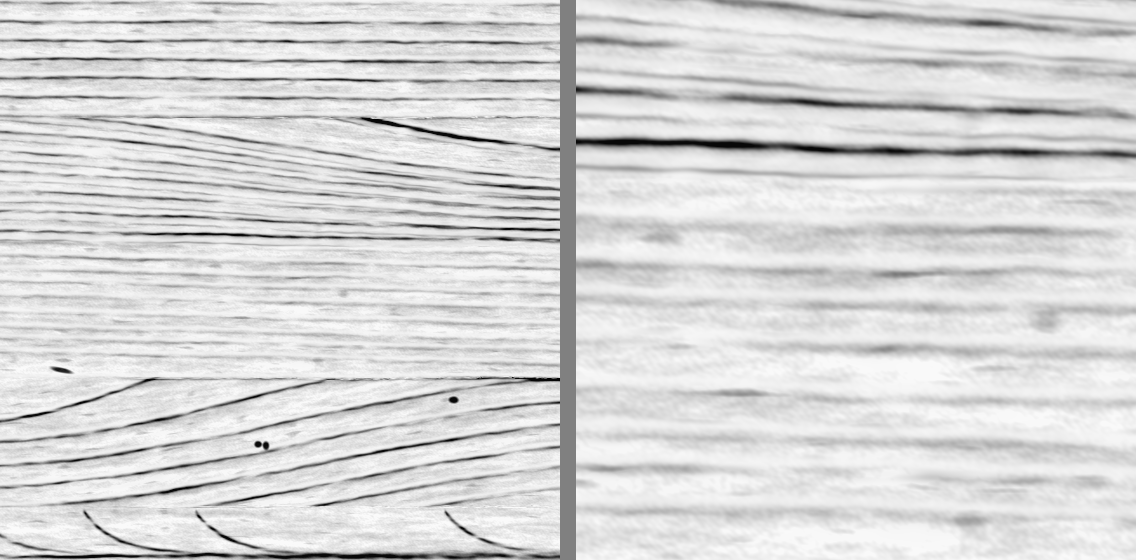
Left, the full canvas; right, a detail of the centre.
A three.js fragment shader for this texture map:

```glsl
// Pale bleached wood: dark grain lines sweeping across stacked bands, with small knots.
varying vec2 vUv;

float ink = 0.0;   // darkness gathered from the grain lines
float halo = 0.0;  // bleached rim above each line

float hash(float n) { return fract(sin(n * 12.9898) * 43758.547); }

vec2 gradient(vec2 cell) {
  float angle = 6.28318 * hash(dot(cell, vec2(1.0, 57.31)));
  return vec2(cos(angle), sin(angle));
}

float noise(vec2 p) {
  vec2 i = floor(p), f = fract(p);
  vec2 u = f * f * f * (f * (f * 6.0 - 15.0) + 10.0);
  vec2 e = vec2(1.0, 0.0);
  float low = mix(dot(gradient(i), f), dot(gradient(i + e.xy), f - e.xy), u.x);
  float high = mix(dot(gradient(i + e.yx), f - e.yx), dot(gradient(i + e.xx), f - e.xx), u.x);
  return mix(low, high, u.y);
}

// Crisp core, grey tail below and light rim above; d is the height over the line.
void stroke(float d, float width, float strength) {
  float tail = 0.22 * exp(min(d, 0.0) / 0.009) * (1.0 - smoothstep(-0.002, 0.002, d));
  ink += strength * (exp(-d * d / (width * width)) + tail);
  float rim = (d - 0.007) / 0.004;
  halo += exp(-rim * rim);
}

float within(float y, float low, float high) {
  return smoothstep(low - 0.003, low + 0.003, y) * (1.0 - smoothstep(high - 0.003, high + 0.003, y));
}

float knot(vec2 p, vec2 center, vec2 size) {
  return 1.0 - smoothstep(0.5, 1.3, length((p - center) / size));
}

void main() {
  vec2 p = vUv;
  p.y += 0.003 * noise(p * vec2(5.0, 11.0)) + 0.0014 * noise(p * vec2(38.0, 60.0));
  float x = p.x, y = p.y;
  float fall = smoothstep(-0.1, 1.1, x);
  float rise = smoothstep(-0.05, 1.1, x);
  float upper = within(y, 0.56, 0.79);
  float lower = within(y, 0.095, 0.325);

  // Coordinate that follows the slope of each band
  float flow = y + upper * 0.5 * (y - 0.55) * fall - lower * 0.155 * rise + 0.02 * x;
  float wear = 0.72 + 1.1 * noise(vec2(x * 8.0, flow * 75.0)) + 0.7 * noise(vec2(x * 34.0, flow * 150.0));
  wear = clamp(wear, 0.12, 1.4);

  // Even, nearly level lines at the top
  if (y > 0.78) {
    for (float i = 0.0; i < 7.0; i++) {
      float h = 0.996 - 0.0338 * i - 0.005 * fall;
      stroke(y - h, 0.0029, 0.35 + 0.4 * sin(0.52 * i));
    }
  }

  // Falling lines, flatter towards the middle
  float savedInk = ink, savedHalo = halo;
  ink = 0.0;
  halo = 0.0;
  for (float i = 0.0; i < 8.0; i++) {
    float first = 1.0 - step(0.5, i);
    float h = 0.839 - 0.036 * i + 0.081 * first - (0.143 - 0.018 * i + 0.047 * first) * fall;
    float strength = 0.38 + 0.25 * hash(i + 3.0) + 0.9 * first + 0.25 * step(5.5, i);
    stroke(y - h, 0.0027 + 0.0008 * first, strength);
    stroke(y - h + 0.014 + 0.006 * hash(i), 0.002, 0.24);
  }
  ink = savedInk + ink * upper;
  halo = savedHalo + halo * upper;

  // Faint streaks and bleached lines in the middle
  if (y > 0.3 && y < 0.6) {
    for (float i = 0.0; i < 9.0; i++) {
      float h = 0.565 - 0.025 * i + 0.008 * hash(i + 7.0) - 0.024 * x;
      stroke(y - h, 0.0032, 0.16 + 0.26 * hash(i + 21.0));
    }
  }

  // Rising curves cut off by a level seam
  savedInk = ink;
  savedHalo = halo;
  ink = 0.0;
  halo = 0.0;
  for (float i = 0.0; i < 9.0; i++) {
    float reach = 1.2 - 0.6 * exp(-0.8 * i);
    float h = 0.245 - 0.038 * i + 0.006 * (hash(i + 4.0) - 0.5) + 0.158 * smoothstep(-0.05, reach, x);
    stroke(y - h, 0.0029, 0.95 - 0.055 * i);
  }
  ink = savedInk + ink * lower;
  halo = savedHalo + halo * lower;
  stroke(y - 0.323, 0.0025, smoothstep(0.18, 0.3, x) * 0.4 + 0.7 * smoothstep(0.78, 0.9, x));

  // Hooks sinking into the dark bottom edge
  for (float i = 0.0; i < 4.0; i++) {
    float start = -0.05 + 0.2 * i + 0.245 * step(2.5, i);
    float drop = 0.075 * exp(-max(x - start, 0.0) / 0.06);
    float d = (y - 0.01 - drop) / sqrt(1.0 + drop * drop / 0.0036);
    float span = smoothstep(start - 0.004, start + 0.004, x) * (1.0 - smoothstep(start + 0.12, start + 0.22, x));
    ink += 0.95 * span * exp(-d * d / 0.000009);
  }
  float edge = (y - 0.007 - 0.004 * noise(vec2(x * 12.0, 2.0))) / (0.003 + 0.003 * smoothstep(0.2, 0.7, x));
  ink += 1.1 * exp(-edge * edge);

  // Soft streaks and fine fibre tint the pale ground
  float shade = 0.05 + 0.13 * noise(vec2(x * 3.0, flow * 48.0)) + 0.12 * noise(vec2(x * 16.0, flow * 105.0));
  shade += 0.07 * noise(vec2(x * 70.0, flow * 190.0)) + 0.06 * noise(vec2(x + y, y - x * 0.4) * 230.0);
  float fleck = smoothstep(0.3, 0.65, noise(vec2(x * 22.0, flow * 110.0) + 31.0));
  shade = max(shade + 0.22 * fleck, -0.02) * (1.0 - 0.75 * min(halo, 1.0));

  float spots = knot(p, vec2(0.81, 0.285), vec2(0.009, 0.006));
  spots += knot(p, vec2(0.461, 0.207), vec2(0.007, 0.006)) + knot(p, vec2(0.475, 0.205), vec2(0.006, 0.008));
  spots += 0.9 * knot(p + vec2(0.0, 0.25 * (x - 0.11)), vec2(0.11, 0.339), vec2(0.02, 0.005));

  float tone = 0.96 - shade - 0.85 * ink * wear - 0.9 * spots;
  gl_FragColor = vec4(vec3(clamp(tone, 0.03, 0.985)), 1.0);
}
```
